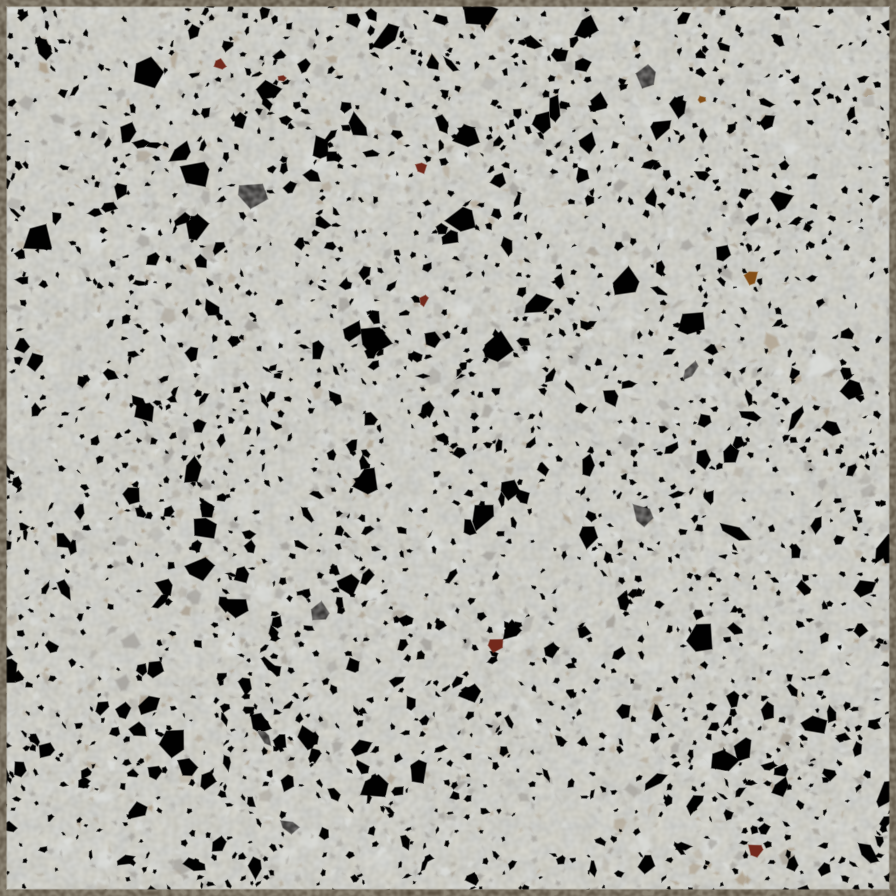
Give the GLSL for this texture, as a Shadertoy shader.

```glsl
// Terrazzo tile: angular black chips in pale mottled cement, inside a thin brown frame.

const vec3 CEMENT = vec3(0.800, 0.800, 0.775);
const vec3 WHITE_STONE = vec3(0.870, 0.880, 0.872);
const vec3 GREY_STONE = vec3(0.655, 0.645, 0.625);
const vec3 TAN_STONE = vec3(0.690, 0.635, 0.555);
const vec3 SLATE = vec3(0.330, 0.325, 0.320);
const vec3 RED_STONE = vec3(0.450, 0.160, 0.110);
const vec3 AMBER_STONE = vec3(0.520, 0.310, 0.090);
const vec3 BLACK_STONE = vec3(0.003);
const vec3 FRAME_LIGHT = vec3(0.550, 0.520, 0.460);
const vec3 FRAME_DARK = vec3(0.330, 0.290, 0.230);

const float FRAME_WIDTH = 0.0075;
const float CHIP_EDGE = 0.0012;   // half width of a black chip's soft rim
const float PALE_EDGE = 0.0022;   // half width of a pale chip's soft rim
const float CLUSTERING = 0.9;     // how strongly chips gather in groups
const float MAX_STRETCH = 2.4;
const float TAU = 6.28319;
const int SIDES = 5;

vec3 hash3(vec3 p) {
    p = fract(p * vec3(0.1031, 0.1030, 0.0973));
    p += dot(p, p.yxz + 33.33);
    return fract((p.xxy + p.yxx) * p.zyx);
}

float cornerSlope(vec2 cell, vec2 offset) {
    float angle = TAU * hash3(vec3(cell, 91.0)).x;
    return dot(vec2(cos(angle), sin(angle)), offset);
}

// Gradient noise, roughly -0.7 to 0.7
float noise(vec2 p) {
    vec2 i = floor(p), f = p - i;
    vec2 u = f * f * f * (f * (f * 6.0 - 15.0) + 10.0);
    vec2 e = vec2(0.0, 1.0);
    return mix(mix(cornerSlope(i, f), cornerSlope(i + e.yx, f - e.yx), u.x),
               mix(cornerSlope(i + e, f - e), cornerSlope(i + 1.0, f - 1.0), u.x), u.y);
}

// Signed distance to a random, stretched convex polygon
float polygon(vec2 p, float radius, float turn, float stretch, vec3 key) {
    float c = cos(turn), s = sin(turn);
    p = vec2(c * p.x + s * p.y, c * p.y - s * p.x);
    float d = -1e3;
    for (int i = 0; i < SIDES; i++) {
        vec3 h = hash3(key + float(i) * 7.0);
        float angle = TAU * (float(i) + 0.6 * (h.x - 0.5)) / float(SIDES);
        vec2 normal = vec2(cos(angle), stretch * sin(angle));
        d = max(d, (dot(p, normal) - radius * mix(0.55, 1.0, h.y)) / length(normal));
    }
    return d;
}

// Scattered chips: x is the distance to the nearest one, y its random identity
vec2 chips(vec2 uv, float cells, float share, vec2 radii, float seed) {
    vec2 p = uv * cells, home = floor(p);
    vec2 nearest = vec2(1e3, 0.0);
    for (int y = -1; y <= 1; y++)
    for (int x = -1; x <= 1; x++) {
        vec2 cell = home + vec2(x, y);
        vec3 key = vec3(cell, seed);
        vec3 place = hash3(key);
        float density = share * (1.0 + CLUSTERING * noise(cell / cells * 9.0 + 40.0));
        if (place.z > density) continue;
        vec3 form = hash3(key + 53.0);
        vec2 centre = cell + mix(vec2(0.05), vec2(0.95), place.xy);
        float stretch = mix(1.0, MAX_STRETCH, form.y * form.y);
        float radius = mix(radii.x, radii.y, form.x);
        float d = polygon(p - centre, radius, TAU * form.z, stretch, key + 101.0);
        if (d < nearest.x) nearest = vec2(d, hash3(key + 29.0).x);
    }
    return vec2(nearest.x / cells, nearest.y);
}

float cover(float d, float edge) {
    return smoothstep(edge, -edge, d);
}

void mainImage(out vec4 fragColor, in vec2 fragCoord) {
    vec2 uv = fragCoord / iResolution.y;
    vec2 size = iResolution.xy / iResolution.y;
    float pixel = 1.0 / iResolution.y;
    float rim = max(CHIP_EDGE, 0.7 * pixel);

    // Cement with cloudy and fine grain
    float grain = noise(uv * 150.0 + 7.0);
    float cloud = noise(uv * 45.0);
    vec3 color = CEMENT + 0.030 * cloud + 0.050 * grain;
    color += 0.012 * noise(uv * 70.0 + 19.0) * vec3(1.0, 0.3, -1.6);

    // Pale stones, partly sunk in the cement
    vec2 white = chips(uv, 19.0, 0.40, vec2(0.14, 0.29), 3.0);
    color = mix(color, WHITE_STONE, 0.75 * white.y * cover(white.x, 2.0 * PALE_EDGE));
    white = chips(uv, 42.0, 0.45, vec2(0.14, 0.28), 5.0);
    color = mix(color, WHITE_STONE, 0.70 * white.y * cover(white.x, PALE_EDGE));
    for (int i = 0; i < 2; i++) {
        vec2 grey = chips(uv, 28.0 + 36.0 * float(i), 0.42, vec2(0.13, 0.28), 11.0 + float(i));
        vec3 stone = mix(GREY_STONE, TAN_STONE, smoothstep(0.65, 0.95, fract(grey.y * 13.0)));
        color = mix(color, stone, mix(0.25, 0.95, grey.y) * cover(grey.x, PALE_EDGE));
    }

    // Black chips in three sizes, with a few coloured ones among them
    vec2 small = chips(uv, 60.0, 0.42, vec2(0.12, 0.30), 21.0);
    vec2 medium = chips(uv, 30.0, 0.45, vec2(0.15, 0.32), 23.0);
    vec2 large = chips(uv, 16.0, 0.38, vec2(0.17, 0.30), 25.0);
    vec3 mediumStone = medium.y > 0.985 ? RED_STONE : medium.y > 0.975 ? AMBER_STONE : BLACK_STONE;
    vec3 largeStone = large.y > 0.97 ? SLATE + 0.25 * grain : BLACK_STONE;
    color = mix(color, BLACK_STONE, cover(small.x, rim));
    color = mix(color, mediumStone, cover(medium.x, rim));
    color = mix(color, largeStone, cover(large.x, rim));

    // Frame
    vec2 margin = min(uv, size - uv);
    float border = min(margin.x, margin.y) - FRAME_WIDTH;
    vec3 frame = mix(FRAME_LIGHT, FRAME_DARK, clamp(0.3 + 0.8 * grain + 0.4 * cloud, 0.0, 1.0));
    color = mix(color, frame, cover(border, max(0.0014, pixel)));

    fragColor = vec4(clamp(color, 0.0, 1.0), 1.0);
}
```
